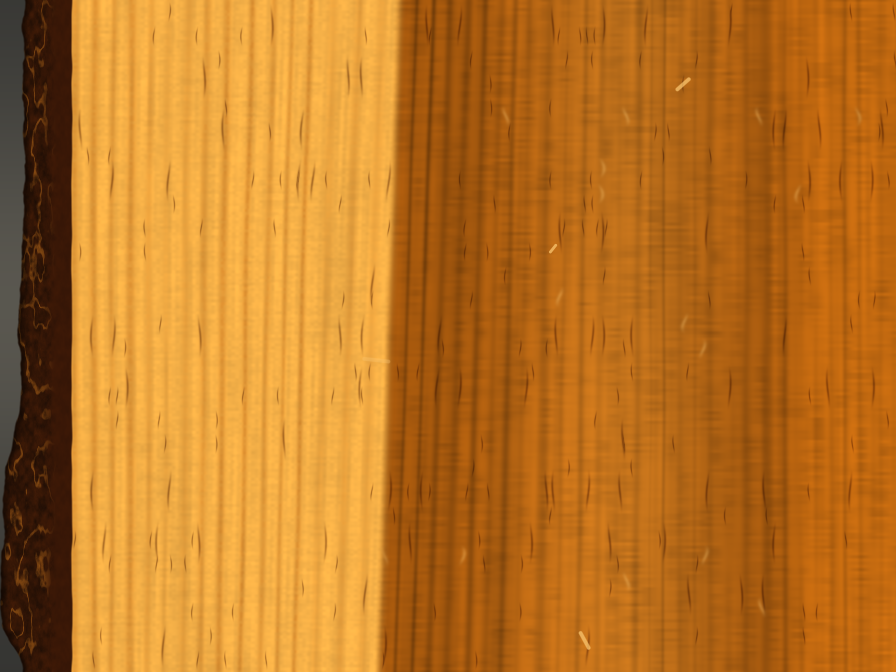
Write a Shadertoy shader that draws this texture.

```glsl
float hash(vec2 p) {
    vec3 q = fract(vec3(p.xyx) * 0.1031);
    q += dot(q, q.yzx + 33.33);
    return fract((q.x + q.y) * q.z);
}

float noise(vec2 p) {
    vec2 i = floor(p), f = fract(p);
    f = f * f * (3.0 - 2.0 * f);
    return mix(mix(hash(i), hash(i + vec2(1, 0)), f.x),
               mix(hash(i + vec2(0, 1)), hash(i + vec2(1, 1)), f.x), f.y);
}

float fbm(vec2 p) {
    float sum = 0.0, gain = 0.5;
    for (int i = 0; i < 4; i++) {
        sum += gain * noise(p);
        p = p * 2.03 + 7.1;
        gain *= 0.5;
    }
    return sum;
}

float bump(float x, float centre, float width) {
    float d = (x - centre) / width;
    return exp(-d * d);
}

// Soft late-wood lines with uneven spacing and strength
float rings(float x, float y, float density, float seed) {
    float t = x * density + 0.9 * noise(vec2(x * density * 0.45, seed));
    float cell = floor(t + 0.5);
    float d = t - cell + 0.10 * (noise(vec2(y * 5.0, cell + seed)) - 0.5);
    float strength = mix(0.25, 1.0, hash(vec2(cell, seed)));
    return strength * bump(d, 0.0, mix(0.12, 0.26, hash(vec2(cell, seed + 4.0))));
}

// Short slender marks, one possible mark per grid cell
float flecks(vec2 p, vec2 grid, float chance, float seed) {
    vec2 q = p * grid, cell = floor(q), f = fract(q) - 0.5;
    float present = step(hash(cell + seed), chance);
    f.x += 0.4 * (hash(cell + seed + 9.0) - 0.5) + 0.12 * sin(f.y * 5.0 + cell.x);
    float taper = 1.0 - smoothstep(0.05, 0.46, abs(f.y));
    return present * taper * bump(f.x, 0.0, 0.11);
}

float scratch(vec2 p, vec2 a, vec2 b, float width) {
    vec2 d = b - a;
    float t = clamp(dot(p - a, d) / dot(d, d), 0.0, 1.0);
    return 1.0 - smoothstep(width * 0.4, width, length(p - a - d * t));
}

vec3 sapwood(vec2 p, float x) {
    float fine = noise(vec2(x * 190.0, p.y * 7.0));
    float pores = noise(vec2(p.x * 170.0, p.y * 230.0));
    float line = rings(x, p.y, 34.0, 3.0) * mix(0.65, 1.2, pores);
    vec3 col = mix(vec3(0.96, 0.69, 0.28), vec3(0.79, 0.50, 0.16), line * 0.75);
    col *= 0.95 + 0.07 * fine + 0.04 * noise(vec2(x * 18.0, p.y * 1.5));
    return col * (0.97 + 0.05 * pores);
}

vec3 heartwood(vec2 p, float x) {
    float fine = noise(vec2(x * 130.0, p.y * 3.0));
    float broad = noise(vec2(x * 24.0, p.y * 0.8));
    float line = rings(x, p.y, 40.0, 12.0);
    vec3 col = mix(vec3(0.65, 0.345, 0.05), vec3(0.75, 0.44, 0.105), bump(x, 0.93, 0.15));
    col = mix(col, vec3(0.74, 0.40, 0.06), smoothstep(1.12, 1.25, x));
    col *= 1.0 - line * mix(0.24, 0.15, smoothstep(0.72, 0.85, x));
    return col * (0.91 + 0.10 * fine + 0.12 * broad);
}

vec3 bark(vec2 p, float edge) {
    vec2 q = p * vec2(34.0, 13.0);
    float warp = fbm(q);
    float rough = fbm(p * vec2(150.0, 90.0));
    float contour = abs(fract(warp * 3.5 + p.x * 14.0) - 0.5);
    float ridge = 1.0 - smoothstep(0.02, 0.13, contour);
    float scales = 1.0 - smoothstep(0.06, 0.085, p.x + 0.012 * (rough - 0.5));
    vec3 col = mix(vec3(0.10, 0.045, 0.015), vec3(0.29, 0.12, 0.03), rough);
    col = mix(col, vec3(0.24, 0.095, 0.025), 0.7 * (1.0 - scales));
    col = mix(col, vec3(0.58, 0.33, 0.08), ridge * scales * rough * 1.1);
    return col * mix(0.5, 1.0, smoothstep(0.0, 0.012, p.x - edge));
}

void mainImage(out vec4 fragColor, in vec2 fragCoord) {
    vec2 p = fragCoord / iResolution.xy * vec2(4.0 / 3.0, 1.0);
    float soft = 1.2 / iResolution.y;

    // Growth lines lean most around the heartwood boundary
    float lean = 0.032 * bump(p.x, 0.6, 0.28);
    float x = p.x - lean * (p.y - 0.5) + 0.003 * (noise(vec2(p.x * 4.0, p.y * 3.0)) - 0.5);
    float boundary = 0.578 + 0.005 * (noise(vec2(p.y * 6.0, 2.0)) - 0.5);
    float heart = smoothstep(boundary - 0.009, boundary + 0.012, x);
    vec3 col = mix(sapwood(p, x), heartwood(p, x), heart);

    // Cross-grain rays and dark resin streaks
    float rays = noise(vec2(p.x * 32.0, p.y * 210.0)) * noise(vec2(x * 60.0, p.y * 18.0));
    col *= 1.0 + mix(0.06, 0.16, heart) * (0.25 - rays);
    float streak = flecks(vec2(x, p.y), vec2(62.0, 13.0), 0.07, 21.0);
    streak += flecks(vec2(x, p.y), vec2(95.0, 28.0), 0.045, 47.0);
    col = mix(col, col * vec3(0.62, 0.52, 0.40), min(streak, 1.0) * 0.75);

    // Pale nicks in the surface
    float nick = scratch(p, vec2(1.008, 0.867), vec2(1.025, 0.882), 0.004);
    nick += scratch(p, vec2(0.864, 0.058), vec2(0.876, 0.036), 0.004);
    nick += scratch(p, vec2(0.819, 0.625), vec2(0.827, 0.635), 0.003);
    nick += 0.5 * scratch(p, vec2(0.542, 0.466), vec2(0.578, 0.462), 0.004);
    nick += 0.4 * flecks(p, vec2(34.0, 26.0), 0.022, 63.0) * heart;
    col = mix(col, vec3(0.98, 0.77, 0.43), min(nick, 1.0) * 0.75);

    // Bark and the backdrop beyond its ragged edge
    float bulge = smoothstep(0.0, 0.07, p.y) * (1.0 - smoothstep(0.26, 0.45, p.y));
    float edge = 0.036 - 0.031 * bulge - 0.009 * bump(p.y, 0.56, 0.09);
    edge += 0.014 * (fbm(vec2(p.y * 24.0, 5.0)) - 0.47);
    float cut = 0.107 + 0.002 * (noise(vec2(p.y * 40.0, 8.0)) - 0.5);
    col = mix(bark(p, edge), col, smoothstep(cut - soft, cut + soft, p.x));
    vec3 backdrop = mix(vec3(0.20, 0.20, 0.19), vec3(0.35, 0.34, 0.31), bump(p.y, 0.55, 0.33));
    col = mix(backdrop, col, smoothstep(edge - soft, edge + soft, p.x));

    fragColor = vec4(clamp(col, 0.0, 1.0), 1.0);
}
```
